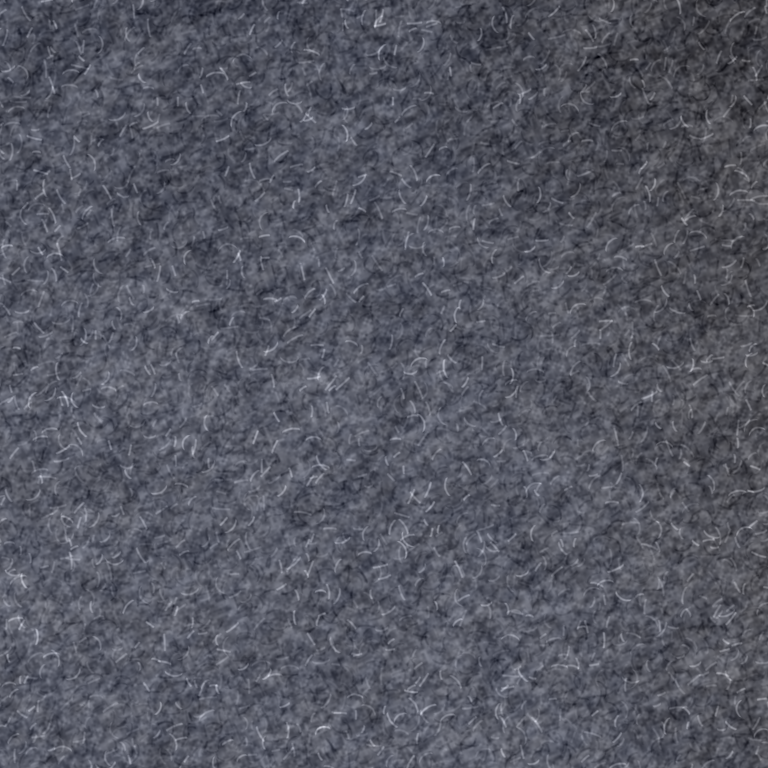
Give the GLSL for this texture, as a WebGL 2 fragment shader.

```glsl
#version 300 es
precision highp float;
// Blue-grey wool felt under soft uneven light: rotated value noise gives
// the grain and mottling, and layers of short bent fibres, one per grid
// cell, are laid on top. Light and warmth drift across the canvas.

uniform vec2 u_resolution;
out vec4 outColor;

const float BASE_TONE = 0.362;
const vec3 COOL_TINT = vec3(-0.011, 0.0, 0.047);
const vec3 WARM_TINT = vec3(0.002, 0.0, 0.018);
const float TOP_SHADE = 0.045;
const float RIGHT_SHADE = 0.050;

const float GRAIN_ANGLE = 0.65;      // main lie of the wool, in radians
const float GRAIN_STRETCH = 1.35;
const float FINE_SCALE = 255.0;      // noise cells per canvas
const float GRAIN_SCALE = 135.0;
const float MOTTLE_SCALE = 42.0;
const float CLOUD_SCALE = 13.0;
const float FINE_GAIN = 0.150;
const float GRAIN_GAIN = 0.165;
const float MOTTLE_GAIN = 0.085;
const float CLOUD_GAIN = 0.040;

const int FIBRE_LAYERS = 4;
const float FIBRE_SCALE = 45.0;      // fibre cells per canvas
const float FIBRE_WIDTH = 0.0027;
const float FIBRE_SPREAD = 2.6;      // range of directions, in radians
const float FIBRE_DARK = -0.060;
const float FIBRE_LIGHT = 0.220;

float hash(vec2 p) {
    return fract(sin(dot(p, vec2(127.1, 311.7))) * 43758.5453);
}

mat2 rotation(float angle) {
    float c = cos(angle), s = sin(angle);
    return mat2(c, -s, s, c);
}

// Value noise centred on zero
float noise(vec2 p) {
    vec2 i = floor(p), f = fract(p);
    f = f * f * (3.0 - 2.0 * f);
    float low = mix(hash(i), hash(i + vec2(1.0, 0.0)), f.x);
    float high = mix(hash(i + vec2(0.0, 1.0)), hash(i + 1.0), f.x);
    return mix(low, high, f.y) - 0.5;
}

// Tone added by one layer of scattered fibres
float fibreLayer(vec2 p, float seed, float width) {
    vec2 cell = floor(p);
    float tone = 0.0;
    for (int y = -1; y <= 1; y++) {
        for (int x = -1; x <= 1; x++) {
            vec2 id = cell + vec2(x, y);
            vec2 key = id + seed * 17.3;
            vec2 centre = id + vec2(hash(key), hash(key + 31.7));
            float angle = GRAIN_ANGLE + FIBRE_SPREAD * (hash(key + 53.1) - 0.5);
            vec2 q = rotation(angle) * (p - centre);
            float bend = 2.0 * (hash(key + 71.9) - 0.5);
            float halfLength = mix(0.16, 0.5, hash(key + 97.3));
            q.y -= bend * q.x * q.x;
            float d = length(vec2(max(abs(q.x) - halfLength, 0.0), q.y));
            float shade = pow(hash(key + 113.7), 3.0);
            tone += mix(FIBRE_DARK, FIBRE_LIGHT, shade) * (1.0 - smoothstep(0.0, width, d));
        }
    }
    return tone;
}

void main() {
    float side = min(u_resolution.x, u_resolution.y);
    vec2 uv = gl_FragCoord.xy / u_resolution;
    vec2 p = gl_FragCoord.xy / side;

    // Uneven light
    float right = smoothstep(0.55, 1.1, uv.x + 0.25 * (uv.y - 0.5));
    float tone = BASE_TONE - TOP_SHADE * smoothstep(0.45, 1.0, uv.y) - RIGHT_SHADE * right;

    // Grain and mottling, stretched along the lie of the wool
    vec2 lie = rotation(GRAIN_ANGLE) * p * vec2(1.0 / GRAIN_STRETCH, 1.0);
    tone += FINE_GAIN * noise(rotation(0.4) * p * FINE_SCALE);
    tone += GRAIN_GAIN * noise(lie * GRAIN_SCALE + 19.0);
    tone += MOTTLE_GAIN * noise(lie * MOTTLE_SCALE + 47.0);
    tone += CLOUD_GAIN * noise(lie * CLOUD_SCALE + 83.0);

    // Loose fibres
    float width = max(FIBRE_WIDTH, 1.0 / side) * FIBRE_SCALE;
    for (int i = 0; i < FIBRE_LAYERS; i++) {
        float seed = float(i) + 1.0;
        vec2 q = rotation(0.15 * seed) * p * FIBRE_SCALE + seed * 5.37;
        tone += fibreLayer(q, seed, width);
    }

    // Cool wool, warmer on the shaded side
    float warmth = 0.85 * right + 0.5 * noise(lie * MOTTLE_SCALE * 1.5 + 131.0);
    vec3 tint = mix(COOL_TINT, WARM_TINT, clamp(warmth, -0.2, 1.0));
    outColor = vec4(clamp(tone + tint, 0.0, 1.0), 1.0);
}
```
